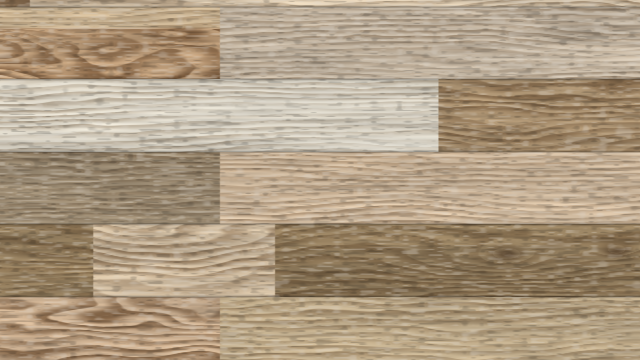
A WebGL 1 fragment shader for this texture:

```glsl
precision highp float;
// Wood plank floor: five full rows and a sliver, with staggered butt joints.
// Each plank has its own tone and figure; the grain is drawn as contour lines
// of a stretched noise field, overlaid with fibres, pores, bands and knots.

uniform vec2 u_resolution;

float hash(vec2 p) {
  p = fract(p * vec2(0.1031, 0.1137));
  p += dot(p, p.yx + 33.33);
  return fract((p.x + p.y) * p.x * 7.31);
}

float noise(vec2 p) {
  vec2 i = floor(p), f = fract(p);
  f = f * f * (3.0 - 2.0 * f);
  return mix(mix(hash(i), hash(i + vec2(1.0, 0.0)), f.x),
             mix(hash(i + vec2(0.0, 1.0)), hash(i + vec2(1.0, 1.0)), f.x), f.y);
}

// Left end of a plank, in units of canvas height
float plankStart(float row, float col) {
  if (col < 0.5) return -1.0;
  vec2 joints = vec2(0.611, 99.0);
  if (row == 1.0) joints = vec2(0.259, 0.764);
  if (row == 3.0) joints.x = 1.218;
  if (row == 5.0) joints.x = 0.083;
  return col < 1.5 ? joints.x : joints.y;
}

// Mean colour of a plank (rgb) and how strongly its grain is figured (a)
vec4 plankTone(float row, float col, float across) {
  bool first = col < 0.5;
  if (row < 0.5) return first ? vec4(0.74, 0.64, 0.53, 0.9) : vec4(0.72, 0.65, 0.53, 0.15);
  if (row < 1.5) return col == 1.0 ? vec4(0.77, 0.70, 0.60, 0.5) : vec4(0.56, 0.48, 0.36, 0.35);
  if (row < 2.5) return first ? vec4(0.59, 0.53, 0.44, 0.08) : vec4(0.79, 0.71, 0.61, 0.08);
  if (row < 3.5) return first ? vec4(0.81, 0.79, 0.74, 0.12) : vec4(0.63, 0.54, 0.42, 0.4);
  if (row < 4.5) {
    if (!first) return vec4(0.74, 0.69, 0.62, 0.1);
    return mix(vec4(0.70, 0.58, 0.45, 1.0), vec4(0.75, 0.67, 0.55, 0.1),
               smoothstep(0.69, 0.72, across));
  }
  return first ? vec4(0.55, 0.45, 0.34, 0.3) : vec4(0.78, 0.72, 0.63, 0.3);
}

vec3 wood(vec2 p, float row, float col, float across) {
  vec4 plank = plankTone(row, col, across);
  float figure = plank.a;
  float seed = row * 17.3 + col * 41.7 + 5.0;

  // Ring field: nearly straight, or swept into long arches
  float bend = 0.75 * noise(vec2(p.x * 2.4, p.y * 9.0) + seed)
             + 0.25 * noise(vec2(p.x * 6.0, p.y * 22.0) + seed * 1.7);
  float rings = p.y * mix(62.0, 16.0, figure) + bend * mix(2.2, 9.0, figure)
              + 0.35 * noise(vec2(p.x * 14.0, p.y * 60.0) + seed);

  // Two knots in the long dark plank
  float core = 0.0;
  for (int i = 0; i < 2; i++) {
    vec2 knot = vec2(1.407, 0.294) + float(i) * vec2(0.306, 0.007);
    float d = length((p - knot) * vec2(16.0, 38.0));
    rings += 3.5 * exp(-d);
    core += exp(-d * d * 3.0);
  }

  // Rings darken slowly, then end in a sharp edge
  float f = fract(rings);
  float line = smoothstep(0.1, 0.8, f) * (1.0 - smoothstep(0.84, 1.0, f));
  line *= 0.35 + 0.95 * noise(vec2(p.x * 2.0, p.y * 26.0) + seed * 2.3);

  // Fine fibres, short pores and broad tonal bands along the plank
  float fibre = noise(vec2(p.x * 7.0, p.y * 150.0) + seed);
  float pores = noise(vec2(p.x * 42.0, p.y * 190.0) + seed * 3.1);
  float band = noise(vec2(p.x * 0.9, p.y * 17.0) + seed * 0.7);

  vec3 colour = plank.rgb * (1.02 + 0.16 * (band - 0.4));
  colour = mix(colour, plank.rgb * vec3(0.66, 0.58, 0.49), line * (0.42 + 0.38 * figure));
  colour *= 0.93 + 0.18 * fibre;
  colour *= 1.0 - 0.16 * smoothstep(0.6, 0.95, pores);
  colour = mix(colour, vec3(0.88, 0.86, 0.83), 0.3 * smoothstep(0.45, 0.05, pores));

  // Chalky streaks on the palest plank, stronger toward its right end
  if (row == 3.0 && col < 0.5) {
    float chalk = smoothstep(0.35, 0.75, band) * smoothstep(0.2, 1.1, p.x);
    colour = mix(colour, vec3(0.90, 0.89, 0.85), 0.55 * chalk);
  }
  return mix(colour, vec3(0.30, 0.22, 0.15), 0.6 * min(core, 1.0));
}

void main() {
  vec2 p = gl_FragCoord.xy / u_resolution.y;
  float pixel = 1.0 / u_resolution.y;
  float v = (p.y + 0.0253) / 0.2013;
  float row = floor(v), across = fract(v);

  // Lay the planks of this row from left to right
  vec3 colour = vec3(0.0);
  for (int i = 0; i < 3; i++) {
    float col = float(i);
    float start = plankStart(row, col);
    float cover = smoothstep(start - pixel, start + pixel, p.x);
    if (cover > 0.0) colour = mix(colour, wood(p, row, col, across), cover);
  }

  // Faint seam between rows
  float seam = min(across, 1.0 - across) * 0.2013;
  colour *= 1.0 - 0.22 * (1.0 - smoothstep(0.0005, 0.0025 + pixel, seam));

  gl_FragColor = vec4(colour, 1.0);
}
```
